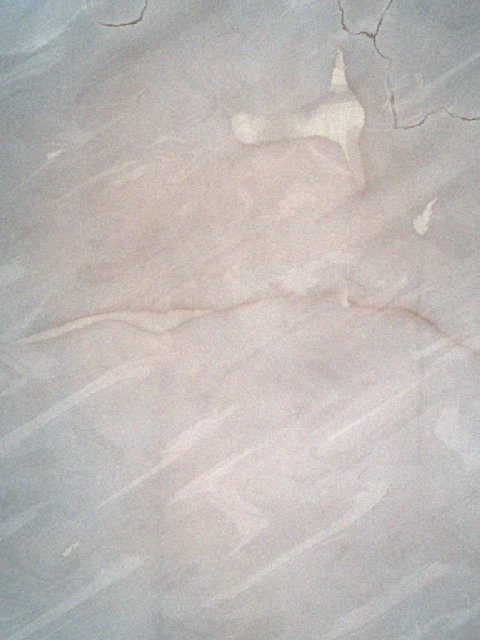
Give the GLSL for this texture, as a Shadertoy shader.

```glsl
// Weathered, pale plaster: a blush centre fading to dark, cool corners, with peeled
// cream flakes, a long horizontal crack, dark broken paint edges and fine grain.
// Layered sines give stains and ragged edges; tapered segments give the flakes.

float hash(vec2 p) {
    vec3 q = fract(vec3(p.xyx) * 0.1031);
    q += dot(q, q.yzx + 33.33);
    return fract((q.x + q.y) * q.z);
}

// Warped, rotated sine layers, roughly -1 to 1
float waves(vec2 p) {
    float sum = 0.0, amp = 0.5;
    for (int i = 0; i < 6; i++) {
        p = mat2(0.8, 0.6, -0.6, 0.8) * p * 1.65;
        p += 0.8 * sin(p.yx * 1.3 + float(i) * 1.7);
        sum += amp * sin(p.x + float(i)) * sin(p.y + 0.6);
        amp *= 0.64;
    }
    return sum;
}

// Distance to a segment whose radius runs from ra to rb
float taper(vec2 p, vec2 a, vec2 b, float ra, float rb) {
    vec2 ab = b - a;
    float h = clamp(dot(p - a, ab) / dot(ab, ab), 0.0, 1.0);
    return length(p - a - ab * h) - mix(ra, rb, h);
}

float smin(float a, float b, float k) {
    float h = max(k - abs(a - b), 0.0) / k;
    return min(a, b) - h * h * k * 0.25;
}

float fill(float d, float soft) {
    return 1.0 - smoothstep(-soft, soft, d);
}

// Height of the long crack
float crackLine(float x) {
    return 0.463 + 0.050 * smoothstep(-0.02, 0.22, x) + 0.026 * smoothstep(0.33, 0.45, x)
         - 0.022 * smoothstep(0.52, 0.57, x) - 0.076 * smoothstep(0.63, 0.77, x);
}

// Bare patch with three arms
float barePatch(vec2 p) {
    float d = taper(p, vec2(0.535, 0.825), vec2(0.527, 0.930), 0.020, 0.0005);
    d = smin(d, taper(p, vec2(0.535, 0.820), vec2(0.565, 0.712), 0.020, 0.007), 0.04);
    d = smin(d, taper(p, vec2(0.530, 0.812), vec2(0.390, 0.797), 0.020, 0.018), 0.03);
    return smin(d, taper(p, vec2(0.395, 0.800), vec2(0.352, 0.837), 0.014, 0.001), 0.03);
}

// Broken paint edge running down from the top right
float paintEdge(vec2 p) {
    vec2 path[9] = vec2[9](vec2(0.528, 1.01), vec2(0.536, 0.96), vec2(0.586, 0.937),
        vec2(0.611, 0.895), vec2(0.618, 0.800), vec2(0.640, 0.800), vec2(0.690, 0.828),
        vec2(0.725, 0.808), vec2(0.76, 0.82));
    float d = taper(p, path[2], vec2(0.612, 1.0), 0.0, 0.0);
    for (int i = 0; i < 8; i++) d = min(d, taper(p, path[i], path[i + 1], 0.0, 0.0));
    return d;
}

void mainImage(out vec4 fragColor, in vec2 fragCoord) {
    vec2 p = fragCoord / iResolution.y;
    float soft = max(0.0022, 0.8 / iResolution.y);
    vec2 ragged = p + 0.007 * vec2(waves(p * 13.0), waves(p * 13.0 + 7.0));
    vec2 jagged = ragged + 0.007 * vec2(waves(p * 31.0), waves(p * 31.0 + 4.0));
    float stain = waves(p * 3.0 + 2.0), fine = waves(p * 19.0);
    vec3 cream = vec3(0.865, 0.83, 0.79) + 0.06 * fine;
    vec3 brown = vec3(0.46, 0.41, 0.39);

    // Blush centre, dark cool rim, paler lower right
    float rim = length((p - vec2(0.42, 0.49)) / vec2(0.46, 0.58)) + 0.10 * stain;
    vec3 col = mix(vec3(0.808, 0.757, 0.732), vec3(0.535, 0.59, 0.605), smoothstep(0.35, 1.38, rim));
    vec2 glow = (p - vec2(0.55, 0.30)) / vec2(0.28, 0.20);
    col += vec3(0.03, 0.04, 0.06) * exp(-dot(glow, glow));

    // Broad stains, slanted wisps and a slight drift of hue
    vec2 slant = mat2(0.87, -0.5, 0.5, 0.87) * p;
    col += 0.060 * stain + 0.035 * waves(slant * vec2(4.0, 10.0)) + 0.016 * fine;
    col += vec3(0.02, -0.005, -0.02) * waves(p * 4.5 + 9.0);
    float wisp = waves(slant * vec2(7.0, 22.0) + 3.0);
    col += 0.05 * smoothstep(0.25, 0.6, wisp) - 0.03 * smoothstep(0.25, 0.6, -wisp);

    // Faint vertical folds
    float fold = exp(-abs(ragged.x - 0.657) / 0.004) * smoothstep(0.2, 0.3, p.y) * fill(p.y - 0.6, 0.06);
    fold += exp(-abs(ragged.x - 0.25) / 0.016) * fill(p.y - 0.4, 0.12);
    col -= vec3(0.03, 0.035, 0.035) * fold;

    // Long crack with a lens of peeled paint hanging below its left part
    float drop = crackLine(ragged.x) - ragged.y;
    float lens = 0.013 * smoothstep(0.0, 0.07, p.x) + 0.019 * smoothstep(0.17, 0.25, p.x);
    lens *= 1.0 - smoothstep(0.25, 0.345, p.x);
    float flake = fill(abs(drop - lens * 0.5) - lens * 0.5, soft) * smoothstep(0.0, 0.002, lens);
    col -= vec3(0.045, 0.065, 0.075) * exp(-abs(drop) / 0.012) * smoothstep(0.0, 0.1, p.x);
    col = mix(col, cream, (0.65 + 0.4 * fine) * flake);
    col -= vec3(0.05, 0.085, 0.105) * exp(-abs(drop) / 0.003) * clamp(0.6 + 1.2 * fine, 0.1, 1.0);
    col -= 0.08 * exp(-abs(drop - lens) / 0.003) * smoothstep(0.004, 0.02, lens);

    // Bare patch with a warm lower rim, and a small flake above the crack
    float bare = barePatch(ragged);
    bare = min(bare, taper(ragged, vec2(0.525, 0.553), vec2(0.542, 0.522), 0.014, 0.005));
    col -= vec3(0.04, 0.055, 0.065) * exp(-abs(barePatch(ragged + vec2(-0.003, 0.004))) / 0.005);
    float worn = clamp(0.62 + 0.7 * fine - 6.0 * (bare + 0.01), 0.35, 0.95);
    col = mix(col, cream, worn * fill(bare, soft));

    // Dark paint edges with a pale lip, top right and top left
    vec2 chip = jagged - vec2(0.185, 1.0);
    float corner = abs(length(chip / vec2(0.045, 0.040)) - 1.0) * 0.04;
    float edge = min(paintEdge(jagged), corner);
    col += 0.06 * exp(-edge / 0.010);
    col = mix(col, brown, fill(edge - 0.0018, soft) * clamp(0.6 + 1.0 * fine, 0.1, 0.95));
    float lip = jagged.y - 0.92 - 0.075 * smoothstep(0.04, 0.15, p.x);
    col += 0.07 * exp(-abs(lip) / 0.003) * fill(p.x - 0.16, 0.03);
    col += 0.04 * fill(-lip, 0.01) * fill(p.x - 0.16, 0.03);

    // Scattered worn slivers and short dark scratches
    for (int i = 0; i < 13; i++) {
        float id = float(i), pick = hash(vec2(id, 5.0)), size = 0.008 + 0.026 * pick * pick;
        vec2 at = vec2(0.75 * hash(vec2(id, 1.0)), (id + hash(vec2(id, 2.0))) / 13.0);
        float turn = 0.2 + 2.6 * hash(vec2(id, 3.0));
        vec2 along = size * vec2(cos(turn), sin(turn)), q = jagged - at;
        q += vec2(-along.y, along.x) * dot(q, q) / (size * size) * (pick - 0.5) * 0.5;
        bool scratch = i % 5 == 2;
        float d = taper(q, -along, along, scratch ? 0.0002 : 0.003 + 0.2 * size * pick, 0.0005);
        float strength = scratch ? 0.4 : 0.2 + 0.55 * hash(vec2(id, 8.0));
        if (!scratch) col -= 0.05 * strength * exp(-abs(d) / 0.004);
        col = mix(col, scratch ? brown : cream, fill(d, soft) * strength);
    }

    // Fine grey and coloured grain
    vec2 cell = floor(p * 512.0), coarse = floor(p * 256.0);
    vec3 tint = vec3(hash(coarse + 11.0), hash(coarse + 37.0), hash(coarse + 71.0)) - 0.5;
    col += 0.052 * (hash(cell) - 0.5) + 0.042 * tint;
    fragColor = vec4(clamp(col, 0.0, 1.0), 1.0);
}
```
